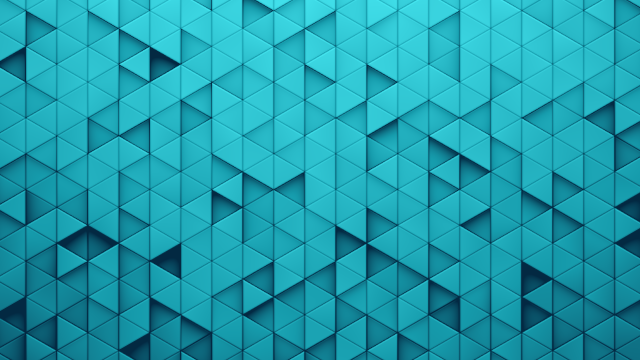
Write a Shadertoy shader that draws this pattern.

```glsl
// A wall of teal triangular tiles set at random heights and lit from above.
// Three families of parallel lines index each tile; height steps between
// neighbours give the seams, cast shadows and bright bevels.

const float COLUMN = 0.0861;                  // column width, canvas height = 1
const vec2 LATTICE_ORIGIN = vec2(0.6743, 0.523);
const float SEAM = 0.0016;                    // half width of a joint
const float BEVEL = 0.0042;

float hash(vec3 c) {
    c = fract(c * vec3(0.1031, 0.1030, 0.0973));
    c += dot(c, c.yzx + 33.33);
    return fract((c.x + c.y) * c.z);
}

float tileHeight(vec3 cell) {
    return sqrt(hash(cell + 7.0));
}

// Dark teal to bright cyan
vec3 tealRamp(float t) {
    vec3 deep = vec3(0.01, 0.16, 0.26);
    vec3 mid = vec3(0.085, 0.61, 0.675);
    vec3 bright = vec3(0.27, 0.90, 0.94);
    t = clamp(t, 0.0, 1.0);
    return t < 0.5 ? mix(deep, mid, t * 2.0) : mix(mid, bright, t * 2.0 - 1.0);
}

// Broad light falling from the top centre
float wallLight(vec2 uv) {
    float side = 2.0 * uv.x - 1.0;
    return 0.69 + 0.42 * (uv.y - 0.5) - 0.20 * side * side;
}

// Brightness change from one edge: shadow, bevel and seam
float edgeShade(float dist, float step, float facingUp, float pixel) {
    float drop = max(step - 0.08, 0.0);
    float rise = max(-step, 0.0);
    float reach = 0.005 + 0.032 * drop;
    float shadow = drop * mix(0.12, 1.05, smoothstep(-0.5, 0.5, facingUp));
    float bevel = 1.0 - smoothstep(BEVEL - pixel, BEVEL + pixel, dist);
    float seam = 1.0 - smoothstep(SEAM - 0.5 * pixel, SEAM + 0.5 * pixel, dist);
    float glint = facingUp > 0.0 ? 0.07 + 0.14 * rise : -0.04 - 0.06 * rise;
    return bevel * glint - shadow * exp(-dist / reach)
         - seam * (0.20 + 0.22 * abs(step));
}

float tileShade(vec2 p, float pixel) {
    // Line coordinates sum to zero; their floors name the tile
    vec2 q = (p - LATTICE_ORIGIN) / COLUMN;
    vec3 lines = vec3(q.x, dot(q, vec2(-0.5, 0.866025)), dot(q, vec2(-0.5, -0.866025)));
    vec3 cell = floor(lines);
    vec3 f = lines - cell;
    float outward = f.x + f.y + f.z < 1.5 ? -1.0 : 1.0;
    vec3 inset = outward < 0.0 ? f : 1.0 - f;

    // Face tone with a slight random tilt
    float height = tileHeight(cell);
    vec3 tilt = vec3(hash(cell + 31.0), hash(cell + 53.0), hash(cell + 71.0)) - 0.5;
    float shade = 0.17 * (height - 0.67) + 0.14 * dot(inset - 1.0 / 3.0, tilt);

    vec3 normalY = vec3(0.0, 0.866025, -0.866025);
    for (int k = 0; k < 3; k++) {
        vec3 neighbour = cell;
        neighbour[k] += outward;
        float step = tileHeight(neighbour) - height;
        shade += edgeShade(inset[k] * COLUMN, step, outward * normalY[k], pixel);
    }
    return shade;
}

void mainImage(out vec4 fragColor, in vec2 fragCoord) {
    float pixel = 1.0 / iResolution.y;
    vec3 color = vec3(0.0);

    // Four samples smooth the tile boundaries
    for (int i = 0; i < 4; i++) {
        vec2 offset = vec2(i % 2, i / 2) * 0.5 - 0.25;
        vec2 coord = fragCoord + offset;
        float light = wallLight(coord / iResolution.xy);
        color += tealRamp(light + tileShade(coord * pixel, 0.5 * pixel));
    }
    fragColor = vec4(color * 0.25, 1.0);
}
```
